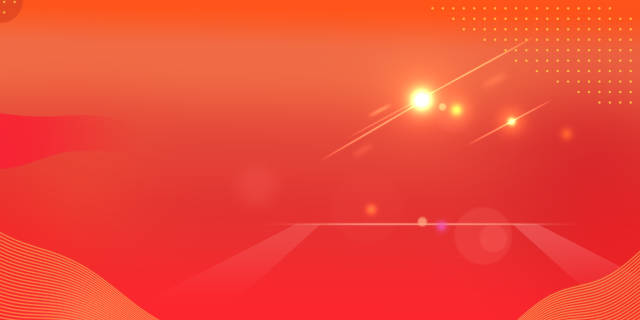
Reproduce this background procedurally as a WebGL 2 fragment shader.

```glsl
#version 300 es
precision highp float;
// Warm red stage backdrop with lens flares, dot grids, a ribbon and line waves.
uniform vec2 u_resolution;
out vec4 fragColor;

float pixel; // height of one pixel in canvas units

float inside(float d) { return smoothstep(-pixel, pixel, d); }

float glow(vec2 p, vec2 center, float radius) {
  vec2 q = (p - center) / radius;
  return exp(-dot(q, q));
}

float disc(vec2 p, vec2 center, float radius, float blur) {
  return 1.0 - smoothstep(radius - blur, radius + blur, length(p - center));
}

// Thin slanted light ray, tapered towards both ends
float streak(vec2 p, vec2 a, vec2 b, float width) {
  vec2 dir = normalize(b - a);
  vec2 q = p - a;
  float t = clamp(dot(q, dir) / length(b - a), 0.0, 1.0);
  float d = dot(q, vec2(-dir.y, dir.x)) / width;
  return exp(-d * d) * 4.0 * t * (1.0 - t);
}

// Stack of contour lines below a curve of given height and slope
float contours(float y, float height, float gap, float slope) {
  float depth = (height - y) / gap;
  float d = abs(fract(depth) - 0.5) * gap / sqrt(1.0 + slope * slope);
  return (1.0 - smoothstep(0.0012 - 0.5 * pixel, 0.0012 + pixel, d)) * inside(height - y);
}

vec3 backdrop(vec2 p) {
  float y = p.y + 0.02 * (p.x - 1.0);
  vec3 c = mix(vec3(0.99, 0.15, 0.18), vec3(0.89, 0.20, 0.19), smoothstep(0.0, 0.38, y));
  c = mix(c, vec3(0.89, 0.27, 0.22), smoothstep(0.32, 0.56, y));
  c = mix(c, vec3(0.94, 0.42, 0.27), smoothstep(0.52, 0.80, y));
  c = mix(c, vec3(1.0, 0.33, 0.10), smoothstep(0.83, 0.99, y));
  c = mix(c, vec3(0.82, 0.14, 0.16), 0.75 * glow(p, vec2(1.85, 0.46), 0.30));
  c = mix(c, vec3(0.93, 0.11, 0.13), 0.6 * glow(p, vec2(1.95, 0.22), 0.25));
  c = mix(c, vec3(0.97, 0.14, 0.15), 0.7 * glow(p, vec2(0.12, 0.25), 0.24));
  return mix(c, vec3(0.92, 0.29, 0.21), 0.6 * glow(p, vec2(0.25, 0.46), 0.22));
}

void main() {
  pixel = 1.0 / u_resolution.y;
  vec2 p = gl_FragCoord.xy * pixel;
  p.x *= 2.0 * u_resolution.y / u_resolution.x;
  vec3 color = backdrop(p);

  // Ribbon fading in from the left
  float top = 0.646 - 0.17 * p.x * p.x - 0.008 * sin(15.0 * p.x);
  float bottom = mix(0.472, 0.528, smoothstep(0.0, 0.24, p.x));
  float ribbon = inside(top - p.y) * inside(p.y - bottom) * (1.0 - smoothstep(0.02, 0.46, p.x));
  color = mix(color, vec3(0.97, 0.14, 0.20), 0.95 * ribbon);

  // Corner disc and dot grids
  color = mix(color, vec3(0.87, 0.27, 0.13), 0.8 * disc(p, vec2(0.0, 1.0), 0.072, pixel));
  vec2 grid = (p - vec2(1.3516, 0.974)) / vec2(0.0326, -0.0327);
  vec2 cell = floor(grid + 0.5);
  float dotMask = disc((grid - cell) * 0.0326, vec2(0.0), 0.0036, 0.7 * pixel);
  float start = 1.5 * cell.y + 0.036 * cell.y * cell.y;
  float shown = step(start - 0.5, cell.x) * step(0.0, cell.y) * step(cell.y, 9.0);
  shown *= step(cell.x, 17.0 + 3.0 * cell.y);
  color = mix(color, vec3(1.0, 0.77, 0.27), 0.9 * dotMask * shown);
  vec2 corner = (p - vec2(0.013, 0.994)) / vec2(0.0326, -0.0327);
  vec2 spot = floor(corner + 0.5);
  float cornerDot = disc((corner - spot) * 0.0326, vec2(0.0), 0.0036, 0.7 * pixel);
  color = mix(color, vec3(1.0, 0.72, 0.25), 0.9 * cornerDot * step(spot.x + spot.y, 1.0));

  // Stage edge with mirrored light beams
  float fall = 0.2995 - p.y;
  float side = abs(p.x - 1.302);
  float beam = inside(side - 0.30 - 1.11 * fall) * inside(0.378 + 1.95 * fall - side);
  beam *= inside(fall) * (1.0 - smoothstep(0.0, 0.27, fall));
  color = mix(color, vec3(1.0, 0.55, 0.55), beam * (p.x > 1.302 ? 0.36 : 0.24));
  float rim = exp(-pow(fall / 0.0032, 2.0)) * (1.0 - smoothstep(0.15, 0.52, abs(p.x - 1.318)));
  color = mix(color, vec3(1.0, 0.66, 0.58), 0.8 * rim);

  // Line waves in the lower corners
  float x = p.x;
  float leftWave = 0.279 - 0.558 * x + 0.038 * pow(sin(6.283 * x), 2.0);
  leftWave = x < 0.5 ? leftWave : -1.0;
  color = mix(color, vec3(1.0, 0.38, 0.30), 0.65 * glow(p, vec2(0.28, 0.0), 0.12) * inside(leftWave - p.y));
  float lines = contours(p.y, leftWave, mix(0.0115, 0.005, clamp(2.0 * x, 0.0, 1.0)), 0.56);
  float u = x - 1.615;
  float rightWave = u > 0.0 ? 0.569 * u + 0.02 * sin(16.32 * u) : -1.0;
  color = mix(color, vec3(0.95, 0.25, 0.18), 0.4 * inside(rightWave - p.y));
  lines += contours(p.y, rightWave, mix(0.006, 0.011, clamp(2.6 * u, 0.0, 1.0)), 0.57);
  color = mix(color, vec3(0.98, 0.60, 0.30), 0.75 * min(lines, 1.0));

  // Faint lens discs
  vec3 haze = vec3(1.0, 0.45, 0.42);
  color = mix(color, haze, 0.20 * disc(p, vec2(1.51, 0.263), 0.09, 0.006));
  color = mix(color, haze, 0.24 * disc(p, vec2(1.542, 0.255), 0.043, 0.005));
  color = mix(color, haze, 0.22 * disc(p, vec2(0.802, 0.42), 0.055, 0.045));
  color = mix(color, haze, 0.05 * disc(p, vec2(1.146, 0.35), 0.11, 0.01));
  color = mix(color, haze, 0.10 * disc(p, vec2(1.42, 0.645), 0.058, 0.008));
  color = mix(color, vec3(1.0, 0.65, 0.5), 0.8 * disc(p, vec2(1.32, 0.307), 0.014, 0.006));
  color = mix(color, vec3(0.95, 0.35, 0.75), 0.8 * glow(p, vec2(1.38, 0.293), 0.016));

  // Slanted rays
  float rays = 0.7 * streak(p, vec2(1.0, 0.497), vec2(1.36, 0.707), 0.0028);
  rays += 0.7 * streak(p, vec2(1.28, 0.672), vec2(1.67, 0.885), 0.0026);
  rays += 0.35 * streak(p, vec2(1.08, 0.565), vec2(1.33, 0.70), 0.0025);
  rays += 0.7 * streak(p, vec2(1.458, 0.545), vec2(1.725, 0.688), 0.0026);
  rays += 0.4 * streak(p, vec2(1.15, 0.635), vec2(1.225, 0.675), 0.006);
  rays += 0.14 * streak(p, vec2(1.50, 0.725), vec2(1.59, 0.772), 0.014);
  rays += 0.14 * streak(p, vec2(1.10, 0.51), vec2(1.17, 0.552), 0.012);
  color += rays * vec3(0.45, 0.48, 0.28);

  // Glowing flare cores
  vec2 sun = vec2(1.318, 0.6875);
  color += vec3(0.25, 0.28, 0.12) * exp(-length(p - sun) / 0.065);
  color += vec3(0.5, 0.6, 0.30) * glow(p, sun, 0.042) + 0.7 * glow(p, sun, 0.024);
  color += vec3(0.3, 0.5, 0.10) * glow(p, vec2(1.427, 0.656), 0.018);
  color += vec3(0.12, 0.14, 0.04) * glow(p, vec2(1.427, 0.656), 0.045);
  color += vec3(0.2, 0.25, 0.15) * disc(p, vec2(1.383, 0.666), 0.011, 0.004);
  color += vec3(0.5, 0.8, 0.45) * glow(p, vec2(1.599, 0.62), 0.012);
  color += vec3(0.2, 0.2, 0.06) * glow(p, vec2(1.599, 0.62), 0.04);
  color += vec3(0.15, 0.18, 0.0) * glow(p, vec2(1.771, 0.581), 0.018);
  color += vec3(0.2, 0.25, 0.05) * glow(p, vec2(1.16, 0.345), 0.016);
  fragColor = vec4(clamp(color, 0.0, 1.0), 1.0);
}
```
